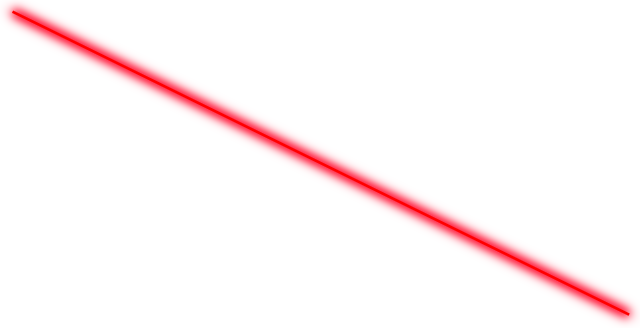
This background is drawn by a WebGL 1 fragment shader. Its source:

```glsl
precision highp float;
// A thin red diagonal beam with a soft crimson glow on white.

uniform vec2 u_resolution;

// Lengths are in canvas heights.
#define ASPECT (512.0 / 262.0)
#define BEAM_START vec2(0.0382, 0.9644)
#define BEAM_END vec2(1.9210, 0.0407)
#define CORE_HALF_WIDTH 0.0040
#define GLOW_SIGMA 0.0171
#define GLOW_STRENGTH 0.80
#define CORE_COLOR vec3(1.0, 0.0, 0.0)
#define GLOW_COLOR vec3(1.0, 0.0, 0.145)
#define BACKGROUND vec3(1.0)

// Smooth step approximating the integral of a unit Gaussian.
float gaussianEdge(float x) {
    return 1.0 / (1.0 + exp(-clamp(1.702 * x, -40.0, 40.0)));
}

// Antialiased coverage for a signed distance, negative inside.
float coverage(float dist, float pixel) {
    return clamp(0.5 - dist / pixel, 0.0, 1.0);
}

void main() {
    vec2 p = gl_FragCoord.xy / u_resolution * vec2(ASPECT, 1.0);
    float pixel = 1.0 / u_resolution.y;

    // Beam coordinates: distance along and across the segment.
    vec2 span = BEAM_END - BEAM_START;
    float len = length(span);
    vec2 dir = span / len;
    vec2 rel = p - BEAM_START;
    float along = dot(rel, dir);
    float across = abs(dir.x * rel.y - dir.y * rel.x);

    // Gaussian glow, fading softly past both ends.
    float q = across / GLOW_SIGMA;
    float glow = GLOW_STRENGTH * exp(-0.5 * q * q)
        * gaussianEdge(along / GLOW_SIGMA)
        * gaussianEdge((len - along) / GLOW_SIGMA);

    // Solid core with square ends.
    float core = coverage(across - CORE_HALF_WIDTH, pixel)
        * coverage(abs(along - 0.5 * len) - 0.5 * len, pixel);

    vec3 color = mix(BACKGROUND, GLOW_COLOR, glow);
    gl_FragColor = vec4(mix(color, CORE_COLOR, core), 1.0);
}
```
